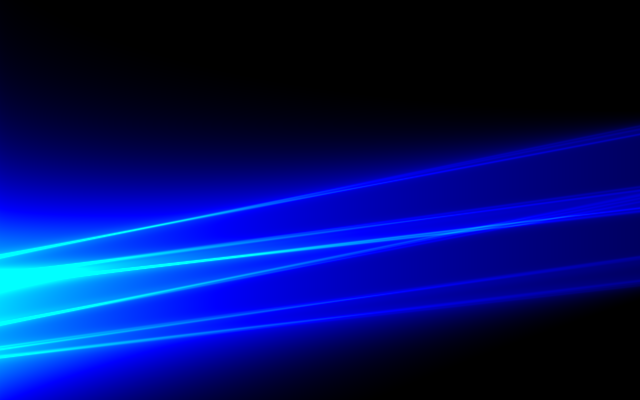
Give the GLSL for this background, as a WebGL 2 fragment shader.

```glsl
#version 300 es
precision highp float;
// Fan of blue light beams crossing a dark field, hottest at the left edge.
// Light energy is summed from a soft wedge, a ribbon and bundles of thin
// strands, then mapped through a black - blue - cyan ramp.

uniform vec2 u_resolution;
out vec4 fragColor;

// Each beam: height at left edge, height at right edge, power.
const int BEAMS = 6;
const vec3 BEAM[BEAMS] = vec3[BEAMS](
    vec3(0.358, 0.675, 0.30),
    vec3(0.311, 0.524, 0.28),
    vec3(0.293, 0.475, 0.48),
    vec3(0.190, 0.503, 0.32),
    vec3(0.129, 0.348, 0.26),
    vec3(0.108, 0.298, 0.24));

const int STRANDS = 4;
const float STRAND_WIDTH = 0.0028;
const vec2 STRAND_SPREAD = vec2(0.010, 0.024);  // at left and right edge
const float HALO_WIDTH = 0.015;
const float HALO_POWER = 0.40;

const float WEDGE_ENERGY = 1.65;
const float WEDGE_DECAY = 1.4;
const vec2 FALLOFF = vec2(0.23, 0.022);         // softness at left and right edge
const float RIBBON_ENERGY = 0.20;
const float HOTSPOT_ENERGY = 0.65;
const vec2 HOTSPOT_SIZE = vec2(0.13, 0.030);
const float DARK_FLOOR = 0.03;

// Integer hash giving a value from 0 to 1.
float hash(int n) {
    uint h = uint(n) * 747796405u + 2891336453u;
    h = ((h >> ((h >> 28u) + 4u)) ^ h) * 277803737u;
    h = (h >> 22u) ^ h;
    return float(h & 65535u) / 65535.0;
}

float bell(float d, float width) {
    d /= width;
    return exp(-d * d);
}

float beamHeight(int i, float x) {
    return mix(BEAM[i].x, BEAM[i].y, x);
}

// Glow filling the space between the outer beams and fading beyond them.
float wedge(vec2 p) {
    float above = p.y - beamHeight(0, p.x);
    float below = beamHeight(BEAMS - 1, p.x) - p.y;
    float outside = max(max(above, below), 0.0);
    float softness = mix(FALLOFF.x, FALLOFF.y, pow(p.x, 0.65));
    float fade = exp(-pow(outside / softness, 1.2));
    return WEDGE_ENERGY * exp(-WEDGE_DECAY * p.x) * fade;
}

// Brighter sheet stretched between the middle beams.
float ribbon(vec2 p) {
    float top = beamHeight(1, p.x);
    float bottom = min(beamHeight(2, p.x), beamHeight(3, p.x));
    float edge = 0.012;
    return RIBBON_ENERGY * smoothstep(-edge, edge, top - p.y)
                         * smoothstep(-edge, edge, p.y - bottom);
}

// One beam: a wide halo and thin strands that drift apart to the right.
float beam(int i, vec2 p, float pixel) {
    float d = p.y - beamHeight(i, p.x);
    float width = max(STRAND_WIDTH, 0.6 * pixel);
    float light = HALO_POWER * bell(d, HALO_WIDTH);
    for (int s = 0; s < STRANDS; s++) {
        int seed = (i * STRANDS + s) * 3;
        vec2 ends = (vec2(hash(seed), hash(seed + 1)) - 0.5) * STRAND_SPREAD;
        float strength = mix(0.25, 0.65, hash(seed + 2));
        light += strength * bell(d - mix(ends.x, ends.y, p.x), width);
    }
    return BEAM[i].z * mix(1.3, 0.7, p.x) * light;
}

// Blue rises first, then green turns it to cyan.
vec3 energyRamp(float e) {
    return vec3(0.0, clamp(e - 1.0, 0.0, 1.0), clamp(e, 0.0, 1.0));
}

void main() {
    vec2 p = gl_FragCoord.xy / u_resolution;
    float pixel = 1.0 / u_resolution.y;

    float energy = wedge(p) + ribbon(p) - DARK_FLOOR;
    for (int i = 0; i < BEAMS; i++) energy += beam(i, p, pixel);

    // Hot source where the middle beams enter.
    float sourceHeight = 0.5 * (beamHeight(1, p.x) + beamHeight(2, p.x));
    energy += HOTSPOT_ENERGY * exp(-p.x / HOTSPOT_SIZE.x)
            * bell(p.y - sourceHeight, HOTSPOT_SIZE.y);

    fragColor = vec4(energyRamp(energy), 1.0);
}
```
